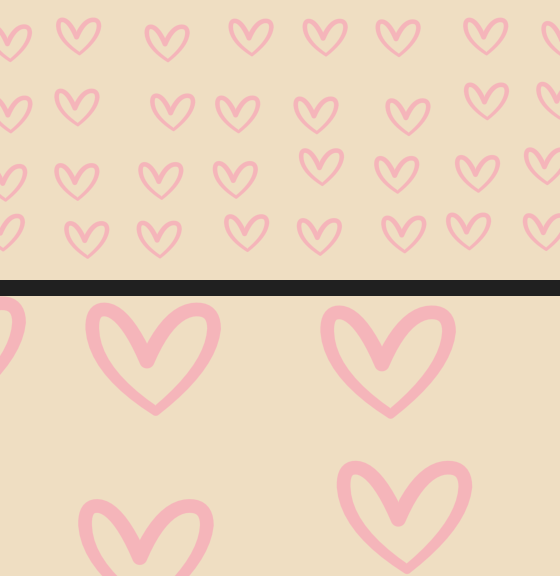
Top, the full canvas; bottom, a detail of the centre.
A Shadertoy shader for this pattern:

```glsl
// Loose rows of hand-drawn pink heart outlines on a plain cream ground.

const vec3 CREAM = vec3(0.937, 0.870, 0.760);
const vec3 PINK = vec3(0.962, 0.708, 0.730);

// Layout, in units of the canvas height
const vec2 CELL = vec2(0.279, 0.232);    // spacing of columns and rows
const vec2 FIRST = vec2(0.030, 0.145);   // centre of the lowest left heart
const vec2 JITTER = vec2(0.036, 0.034);  // largest shift from the grid
const float ROWS = 4.0;
const float HEART_SCALE = 0.1736;
const float HEART_REACH = 0.65;          // bounding radius in heart units

// Half widths of the brush, in heart units
const float BRUSH = 0.047;
const float BRUSH_NOTCH = 0.052;
const float BRUSH_TIP = 0.032;
const int CURVE_STEPS = 10;

vec2 hash2(vec2 cell) {
    vec2 k = vec2(dot(cell, vec2(127.1, 311.7)), dot(cell, vec2(269.5, 183.3)));
    return fract(sin(k) * 43758.5453);
}

// Distance to a quadratic curve drawn with a brush that changes width
float brushCurve(vec2 p, vec2 a, vec2 b, vec2 c, float startWidth, float endWidth) {
    float dist = 1e3;
    vec2 prev = a;
    for (int i = 1; i <= CURVE_STEPS; i++) {
        float t = float(i) / float(CURVE_STEPS);
        vec2 next = mix(mix(a, b, t), mix(b, c, t), t);
        vec2 seg = next - prev;
        float h = clamp(dot(p - prev, seg) / dot(seg, seg), 0.0, 1.0);
        float along = t + (h - 1.0) / float(CURVE_STEPS);
        float width = mix(startWidth, endWidth, along);
        dist = min(dist, length(p - prev - seg * h) - width);
        prev = next;
    }
    return dist;
}

// Heart outline: each half runs from the notch over its lobe to the tip
float heartOutline(vec2 p) {
    vec2 notch = vec2(-0.04, -0.01);
    vec2 tip = vec2(0.02, -0.355);
    vec2 leftTop = vec2(-0.31, 0.34), leftSide = vec2(-0.415, 0.21);
    vec2 rightTop = vec2(0.27, 0.34), rightSide = vec2(0.42, 0.21);

    float d = brushCurve(p, notch, vec2(-0.18, 0.31), leftTop, BRUSH_NOTCH, BRUSH);
    d = min(d, brushCurve(p, leftTop, vec2(-0.42, 0.36), leftSide, BRUSH, BRUSH));
    d = min(d, brushCurve(p, leftSide, vec2(-0.40, -0.08), tip, BRUSH, BRUSH_TIP));
    d = min(d, brushCurve(p, notch, vec2(0.10, 0.31), rightTop, BRUSH_NOTCH, BRUSH));
    d = min(d, brushCurve(p, rightTop, vec2(0.42, 0.36), rightSide, BRUSH, BRUSH));
    d = min(d, brushCurve(p, rightSide, vec2(0.40, -0.05), tip, BRUSH, BRUSH_TIP));
    return d;
}

void mainImage(out vec4 fragColor, in vec2 fragCoord) {
    vec2 uv = fragCoord / iResolution.y;
    float pixel = 1.0 / iResolution.y;
    vec2 home = floor((uv - FIRST) / CELL + 0.5);

    // Nearest heart among the neighbouring cells
    float dist = 1.0;
    for (int y = -1; y <= 1; y++) {
        for (int x = -1; x <= 1; x++) {
            vec2 cell = home + vec2(x, y);
            if (cell.y < 0.0 || cell.y >= ROWS) continue;
            vec2 shift = (hash2(cell + 3.0) * 2.0 - 1.0) * JITTER;
            vec2 p = (uv - FIRST - cell * CELL - shift) / HEART_SCALE;
            if (length(p) > HEART_REACH) continue;
            dist = min(dist, heartOutline(p) * HEART_SCALE);
        }
    }

    // Flat ink with a soft edge
    float ink = 1.0 - smoothstep(-0.75 * pixel, 0.75 * pixel, dist);
    fragColor = vec4(mix(CREAM, PINK, ink), 1.0);
}
```
